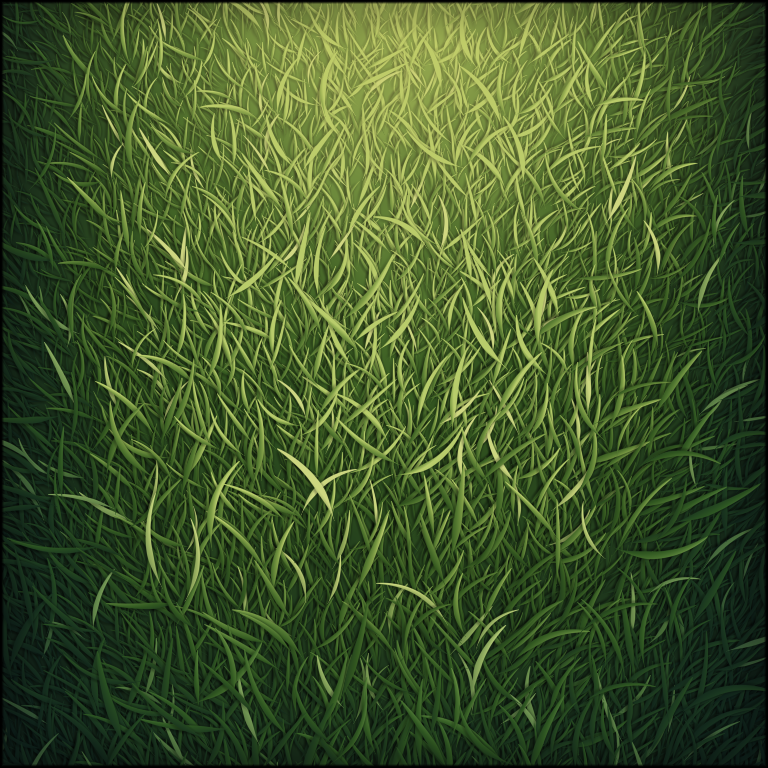
Give the GLSL for this texture, as a Shadertoy shader.

```glsl
// Dense meadow of thin curved grass blades under a warm glow from the top, fading to dark edges.
#define LAYERS 16
#define BACK_CELLS 34.0
#define FRONT_CELLS 15.0
#define BLADE_WIDTH 0.056
#define FAN 1.3
#define SPREAD 0.8
#define BEND 0.3
#define EXPOSURE 1.62
#define STRAW_SHARE 0.06
#define GLOW_POS vec2(0.53, 1.0)
#define LIGHT_POS vec2(0.5, 0.74)
#define BORDER 0.006

vec4 hash4(vec3 v) {
    vec4 q = fract(v.xyzx * vec4(0.1031, 0.1030, 0.0973, 0.1099));
    q += dot(q, q.wzxy + 33.33);
    return fract((q.xxyz + q.yzzw) * q.zywx);
}

// Shadow to sunlit grass, with tone running from 0 to 1
vec3 grassRamp(float tone) {
    vec3 stops[6] = vec3[6](
        vec3(0.04, 0.09, 0.08), vec3(0.12, 0.22, 0.11), vec3(0.20, 0.34, 0.12),
        vec3(0.33, 0.47, 0.19), vec3(0.49, 0.61, 0.27), vec3(0.72, 0.80, 0.42));
    float x = clamp(tone, 0.0, 1.0) * 5.0;
    int i = min(int(x), 4);
    return mix(stops[i], stops[i + 1], x - float(i));
}

float glowAt(vec2 p) {
    vec2 d = (p - GLOW_POS) * vec2(3.3, 3.5);
    return exp(-dot(d, d));
}

float lightAt(vec2 p) {
    vec2 d = (p - LIGHT_POS) * vec2(1.8, 1.5);
    float side = smoothstep(0.0, 0.2, min(p.x, 1.0 - p.x));
    return exp(-dot(d, d)) * mix(0.55, 1.0, side) + 0.45 * glowAt(p);
}

// Uneven clumps made of layered sines
float clump(vec2 p) {
    return sin(p.x * 17.0 + 2.0 * sin(p.y * 11.0)) * 0.6
         + sin(p.y * 29.0 + 3.0 * sin(p.x * 19.0)) * 0.4;
}

// Paints one blade, centred in its cell, over the colour below it
void paintBlade(inout vec3 col, vec2 p, vec2 cell, float cells, float layer, float depth, float pixel) {
    vec4 shape = hash4(vec3(cell + 40.0, layer + 1.0));
    vec4 look = hash4(vec3(cell + 90.0, layer + 31.0));
    if (look.x > mix(1.0, 0.55, depth)) return;

    vec2 centre = (cell + 0.5 + 0.7 * (shape.xy - 0.5)) / cells;
    float halfLen = (0.6 + 0.4 * shape.z) * mix(1.08, 0.7, clamp(centre.y, 0.0, 1.0)) / cells;
    float lean = (centre.x - 0.5) * FAN + 0.18 * clump(centre)
               + SPREAD * (2.0 * shape.w - 1.0) * mix(0.7, 1.3, depth);
    vec2 along = vec2(sin(lean), cos(lean));
    vec2 across = vec2(along.y, -along.x);

    // Curved spine coordinates: a runs from root (-1) to tip (1)
    vec2 d = p - centre;
    float a = dot(d, along) / halfLen;
    if (abs(a) > 1.0) return;
    float curve = BEND * (2.0 * look.y - 1.0);
    float s = dot(d, across) - curve * halfLen * (a * a - 0.3);
    float slope = sqrt(1.0 + 4.0 * curve * curve * a * a);
    float width = halfLen * BLADE_WIDTH * (0.75 + 0.5 * look.w)
                * smoothstep(-1.0, -0.2, a) * sqrt(1.0 - a) * 1.15;
    float dist = abs(s) / slope - width;

    // Soft contact shadow, then the blade itself
    float shade = 1.0 - smoothstep(0.0, 0.0045, abs(s + 0.001) / slope - width);
    col *= 1.0 - 0.26 * shade * smoothstep(-1.0, -0.3, a) * smoothstep(1.0, 0.5, a);

    float light = lightAt(centre);
    float rim = clamp(s / max(width, pixel), -1.0, 1.0);
    float tone = EXPOSURE * light * mix(0.46, 0.95, depth) * (0.62 + 0.5 * look.z)
               * (0.84 + 0.26 * a) * (1.0 + 0.2 * rim);
    float straw = step(1.0 - STRAW_SHARE, look.z) * smoothstep(0.3, 0.7, depth);
    vec3 blade = grassRamp(tone + 0.12 * straw);
    blade = mix(blade, vec3(0.90, 0.89, 0.60), straw * (0.1 + 0.5 * min(light, 1.0)));
    blade *= mix(vec3(0.86, 1.0, 1.15), vec3(1.0), smoothstep(0.1, 0.6, light));
    col = mix(col, blade, smoothstep(pixel, -pixel, dist));
}

void mainImage(out vec4 fragColor, in vec2 fragCoord) {
    vec2 p = fragCoord / iResolution.xy;
    float pixel = 0.7 / min(iResolution.x, iResolution.y);

    // Dim soil between the stems
    vec3 col = grassRamp(lightAt(p) * (0.45 + 0.06 * clump(p * 1.7)));

    // Stack blades from the ground up, upper rows first
    for (int k = 0; k < LAYERS; k++) {
        float layer = float(k);
        float depth = layer / float(LAYERS - 1);
        float cells = mix(BACK_CELLS, FRONT_CELLS, depth);
        vec2 shift = fract(layer * vec2(0.618, 0.414));
        vec2 home = floor(p * cells + shift);
        for (int j = 1; j >= -1; j--)
            for (int i = -1; i <= 1; i++)
                paintBlade(col, p, home + vec2(i, j) - shift, cells, layer, depth, pixel);
    }

    // Warm haze, then the dark frame
    col = mix(col, vec3(0.78, 0.80, 0.40), 0.55 * glowAt(p));
    vec2 inset = min(p, 1.0 - p);
    float edge = min(inset.x, inset.y);
    col *= smoothstep(0.2 * BORDER, BORDER, edge) * mix(0.82, 1.0, smoothstep(0.0, 0.06, edge));
    fragColor = vec4(col, 1.0);
}
```
